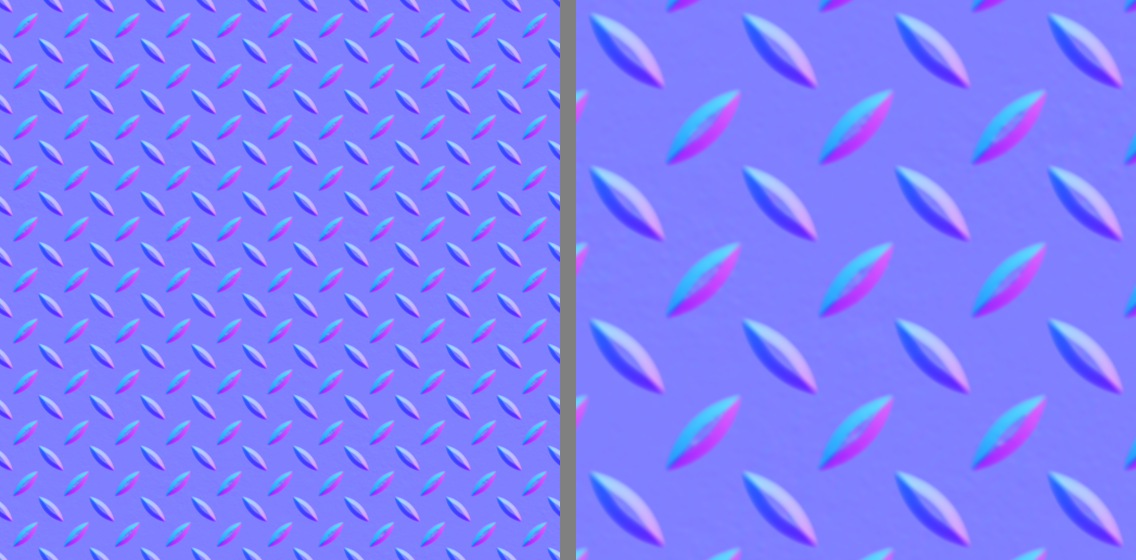
Left: the whole. Right: its middle third, enlarged.
Write a Shadertoy shader that draws this texture map.

```glsl
// Tangent-space normal map of steel tread plate: lens-shaped ridges in alternating
// diagonals, one per cell centre and one per cell corner. Each lens is the overlap
// of two discs with a bevelled rim; soft cellular dimples give the metal its grain.

#define REPEATS 11.0       // cells across and down
#define HALF_LENGTH 0.34   // lens size, in cells
#define HALF_WIDTH 0.105
#define TIP_ROUNDING 0.04
#define RIM_OUTER 0.018    // bevel start, outside the lens edge
#define RIM_INNER 0.085    // bevel end, inside the lens edge
#define RIDGE_HEIGHT 0.073
#define GRAIN 0.055        // slope of the plate's roughness
#define TOP_GRAIN 3.0      // extra roughness on the ridge tops
#define FINE_CELLS 176.0   // dimples across the canvas
#define COARSE_CELLS 66.0

const float TAU = 6.2831853;

vec3 hash3(vec2 p) {
    vec3 q = fract(p.xyx * vec3(0.1031, 0.1030, 0.0973));
    q += dot(q, q.yzx + 33.33);
    return fract((q.xxy + q.yzz) * q.zyx);
}

float smoothMax(float a, float b, float k) {
    float h = max(k - abs(a - b), 0.0) / k;
    return max(a, b) + 0.25 * k * h * h;
}

// Distance to a lens lying along x: the overlap of two discs.
float lensDistance(vec2 p) {
    float radius = (HALF_LENGTH * HALF_LENGTH + HALF_WIDTH * HALF_WIDTH) / (2.0 * HALF_WIDTH);
    vec2 offset = vec2(0.0, radius - HALF_WIDTH);
    return smoothMax(length(p - offset), length(p + offset), TIP_ROUNDING) - radius;
}

// Ridge profile from 0 on the plate to 1 on the top.
float ridge(vec2 p) {
    return 1.0 - smoothstep(-RIM_INNER, RIM_OUTER, lensDistance(p));
}

// x: rising ridges at cell centres, y: falling ridges at cell corners.
vec2 treads(vec2 p) {
    vec2 rising = fract(p) - 0.5;
    vec2 falling = fract(p + 0.5) - 0.5;
    mat2 turn = mat2(1.0, -1.0, 1.0, 1.0) * sqrt(0.5);
    return vec2(ridge(turn * rising), ridge((turn * falling).yx));
}

float plateHeight(vec2 p) {
    vec2 t = treads(p);
    return RIDGE_HEIGHT * (t.x + t.y);
}

// Slope of soft bumps and pits around jittered cell points; tiles over the canvas.
vec2 dimpleSlope(vec2 uv, float cells) {
    vec2 p = uv * cells, base = floor(p), slope = vec2(0.0);
    for (int j = -1; j <= 1; j++)
    for (int i = -1; i <= 1; i++) {
        vec2 cell = base + vec2(i, j);
        vec3 rnd = hash3(mod(cell, cells));
        vec2 d = p - cell - rnd.xy;
        slope += d * exp(-5.0 * dot(d, d)) * (2.0 * rnd.z - 1.0);
    }
    return 2.5 * slope;
}

// Broad patches of rougher and smoother metal, from layered sines.
float wear(vec2 uv) {
    vec2 a = TAU * uv;
    float s = sin(3.0 * a.x + 2.0 * a.y + 1.3 * sin(4.0 * a.y))
            + sin(5.0 * a.y - 4.0 * a.x + 1.7 * sin(3.0 * a.x));
    return 0.75 + 0.2 * s;
}

void mainImage(out vec4 fragColor, in vec2 fragCoord) {
    vec2 uv = fragCoord / iResolution.y;
    vec2 p = uv * REPEATS;

    // Central differences; the step also softens the bevels.
    vec2 e = vec2(0.012, 0.0);
    vec2 gradient = vec2(plateHeight(p + e.xy) - plateHeight(p - e.xy),
                         plateHeight(p + e.yx) - plateHeight(p - e.yx)) / (2.0 * e.x);

    // Grain on the plate, strongest on top of the rising ridges.
    vec2 t = treads(p);
    float top = smoothstep(0.75, 1.0, t.x) + 0.3 * smoothstep(0.75, 1.0, t.y);
    vec2 grain = dimpleSlope(uv, FINE_CELLS) + 0.6 * dimpleSlope(uv, COARSE_CELLS);
    gradient += GRAIN * grain * (wear(uv) + TOP_GRAIN * top);

    // Encode the sideways tilt in red and green; blue stays full.
    vec2 tilt = -gradient / sqrt(1.0 + dot(gradient, gradient));
    fragColor = vec4(0.5 + 0.5 * tilt, 1.0, 1.0);
}
```
